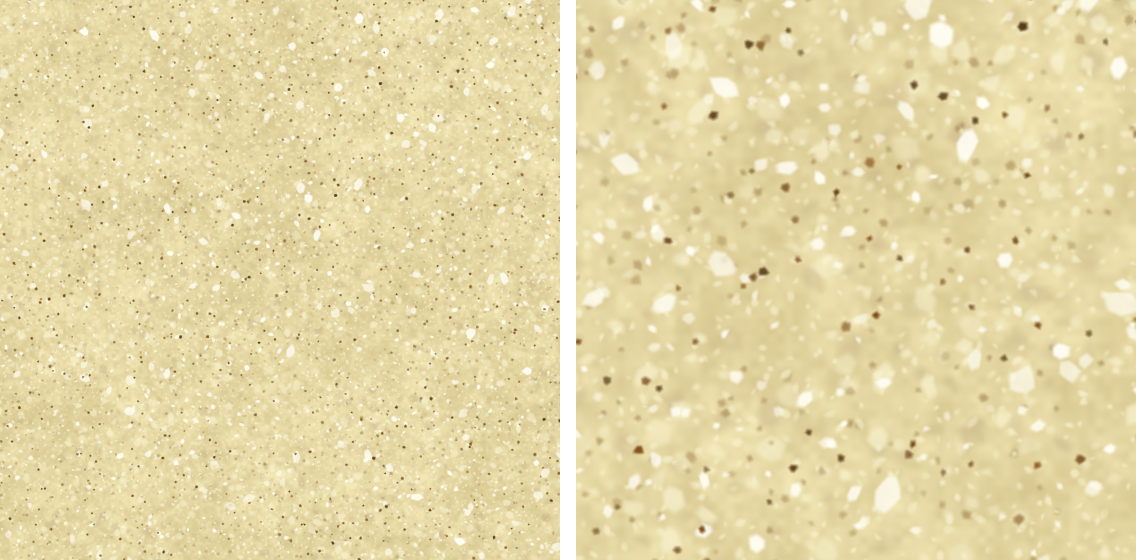
Left: the whole. Right: its middle third, enlarged.
This texture is drawn by a WebGL 2 fragment shader. Its source:

```glsl
#version 300 es
precision highp float;

uniform vec2 u_resolution;
out vec4 fragColor;

// Scattered grains: grid size, chance per cell, radii, edge blur, opacity, elongation
struct Grains {
    float cells;
    float density;
    float minRadius;
    float maxRadius;
    float blur;
    float opacity;
    float stretch;
};

const Grains TAN_HAZE     = Grains(42.0, 0.42, 0.0030, 0.0085, 0.0040, 0.48, 1.25);
const Grains CLOUDY_CHIPS = Grains(52.0, 0.42, 0.0024, 0.0074, 0.0024, 0.78, 1.25);
const Grains PALE_FLECKS  = Grains(105.0, 0.50, 0.0011, 0.0028, 0.0015, 0.80, 1.35);
const Grains SMALL_CHIPS  = Grains(68.0, 0.26, 0.0015, 0.0040, 0.0015, 1.00, 1.35);
const Grains LARGE_CHIPS  = Grains(33.0, 0.22, 0.0034, 0.0092, 0.0017, 1.00, 1.35);
const Grains FAINT_SPECKS = Grains(64.0, 0.32, 0.0013, 0.0029, 0.0017, 0.60, 1.1);
const Grains DARK_SPECKS  = Grains(50.0, 0.32, 0.0014, 0.0028, 0.0015, 1.00, 1.1);

const vec3 BASE_DEEP   = vec3(0.850, 0.785, 0.570);
const vec3 BASE_LIGHT  = vec3(0.950, 0.908, 0.710);
const vec3 HAZE_COLOR  = vec3(0.780, 0.700, 0.540);
const vec3 CREAM       = vec3(0.970, 0.945, 0.805);
const vec3 WHITE       = vec3(1.000, 0.995, 0.955);
const vec3 FAINT_BROWN = vec3(0.620, 0.490, 0.290);
const vec3 RUST        = vec3(0.540, 0.310, 0.080);
const vec3 UMBER       = vec3(0.330, 0.230, 0.100);

const float BROAD_SCALE = 8.0;
const float CLOUD_SCALE = 27.0;
const float MID_SCALE   = 80.0;
const float FINE_SCALE  = 200.0;
const float TONE_GAIN   = 1.65;
const float TAU = 6.2831853;
const int FACETS = 6;

float hash(vec2 p) {
    return fract(sin(dot(p, vec2(127.1, 311.7))) * 43758.5453);
}

float valueNoise(vec2 p) {
    vec2 i = floor(p);
    vec2 f = fract(p);
    f = f * f * (3.0 - 2.0 * f);
    float low = mix(hash(i), hash(i + vec2(1.0, 0.0)), f.x);
    float high = mix(hash(i + vec2(0.0, 1.0)), hash(i + vec2(1.0, 1.0)), f.x);
    return mix(low, high, f.y);
}

// Radius-like measure of an irregular, slightly rounded polygon
float chipRadius(vec2 p, vec2 id, float stretch) {
    float angle = TAU * hash(id + 3.7);
    float c = cos(angle);
    float s = sin(angle);
    p = mat2(c, -s, s, c) * p;
    float aspect = mix(1.0, stretch, hash(id + 5.3));
    p *= vec2(1.0 / aspect, aspect);
    float facet = 0.0;
    for (int k = 0; k < FACETS; k++) {
        float n = float(k);
        float jitter = hash(id + 11.3 * (n + 1.0));
        float a = TAU * (n + 0.6 * jitter) / float(FACETS);
        facet = max(facet, dot(p, vec2(cos(a), sin(a))) * (0.8 + 0.5 * jitter));
    }
    return mix(length(p), facet, 0.7);
}

// Returns coverage and a random tint of the strongest grain at this point
vec2 scatter(vec2 uv, Grains g, float seed) {
    vec2 cell = floor(uv * g.cells);
    float blur = max(g.blur, 0.75 / min(u_resolution.x, u_resolution.y));
    vec2 best = vec2(0.0);
    for (int y = -1; y <= 1; y++) {
        for (int x = -1; x <= 1; x++) {
            vec2 corner = cell + vec2(x, y);
            vec2 id = corner + seed * 17.31;
            if (hash(id) > g.density) continue;
            vec2 center = (corner + vec2(hash(id + 1.9), hash(id + 8.1))) / g.cells;
            float size = hash(id + 23.5);
            float radius = mix(g.minRadius, g.maxRadius, size * size);
            float d = chipRadius(uv - center, id, g.stretch) - radius;
            float strength = g.opacity * mix(0.5, 1.0, hash(id + 31.7));
            float cover = strength * (1.0 - smoothstep(-blur, blur, d));
            if (cover > best.x) best = vec2(cover, hash(id + 41.3));
        }
    }
    return best;
}

void main() {
    vec2 uv = gl_FragCoord.xy / min(u_resolution.x, u_resolution.y);

    // Mottled resin ground
    float tone = 0.22 * valueNoise(uv * BROAD_SCALE)
               + 0.24 * valueNoise(uv * CLOUD_SCALE + 71.0)
               + 0.28 * valueNoise(uv * MID_SCALE + 13.0)
               + 0.26 * valueNoise(uv * FINE_SCALE + 47.0);
    vec3 color = mix(BASE_DEEP, BASE_LIGHT, clamp(0.5 + TONE_GAIN * (tone - 0.5), 0.0, 1.0));

    // Buried grains, then chips and specks at the surface
    color = mix(color, HAZE_COLOR, scatter(uv, TAN_HAZE, 1.0).x);
    color = mix(color, CREAM, scatter(uv, CLOUDY_CHIPS, 2.0).x);
    color = mix(color, FAINT_BROWN, scatter(uv, FAINT_SPECKS, 3.0).x);
    color = mix(color, CREAM, scatter(uv, PALE_FLECKS, 4.0).x);
    color = mix(color, WHITE, scatter(uv, SMALL_CHIPS, 5.0).x);
    color = mix(color, WHITE, scatter(uv, LARGE_CHIPS, 6.0).x);
    vec2 speck = scatter(uv, DARK_SPECKS, 7.0);
    color = mix(color, mix(RUST, UMBER, speck.y), speck.x);

    fragColor = vec4(color, 1.0);
}
```
